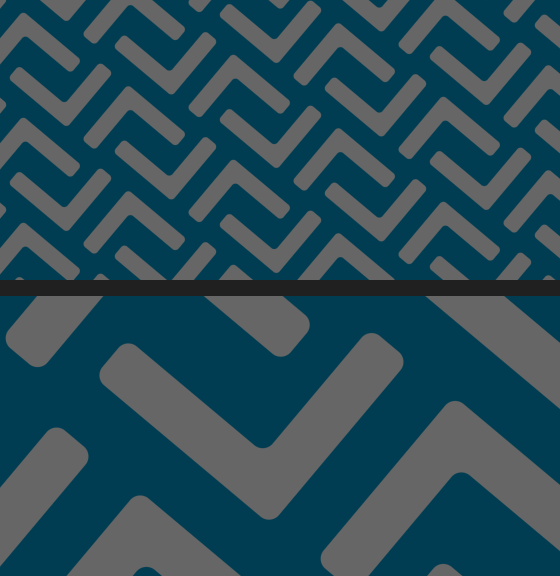
Top: the whole. Bottom: its middle third, enlarged.
This pattern is drawn by a Shadertoy shader. Its source:

```glsl
// Rounded, tilted chevrons interlocking in half-turned pairs on a sheared lattice.

// All lengths are fractions of the canvas height.
const float PERIOD = 0.375;                     // column and row spacing
const float COLUMN_RISE = 0.1125;               // upward shift per column
const vec2 PAIR_CENTER = vec2(0.9102, 0.4148);  // half-turn center of one pair
const vec2 CHEVRON_OFFSET = vec2(0.0546, 0.0972);
const vec2 TIP = vec2(0.024, -0.118);           // sharp tip, from chevron middle
const vec2 ARM_LENGTHS = vec2(0.2743, 0.256);
const float ARM_WIDTH = 0.0604;
const float CORNER_RADIUS = 0.0156;
const float TILT = radians(40.0);

const vec3 TEAL = vec3(0.0, 0.24, 0.32);
const vec3 GRAY = vec3(0.4);

// Fold the plane into one cell centered on the origin.
vec2 shearedRepeat(vec2 p, float period, float rise) {
    float column = round(p.x / period);
    p -= column * vec2(period, rise);
    p.y -= period * round(p.y / period);
    return p;
}

// Distance to a rounded quadrant; e is measured from the arc center.
float roundedCorner(vec2 e, float radius) {
    return length(max(e, 0.0)) + min(max(e.x, e.y), 0.0) - radius;
}

// Intersection of two shapes with a circular edge.
float roundIntersection(float a, float b, float radius) {
    return min(max(a, b), -radius) + length(max(vec2(a, b) + radius, 0.0));
}

// L shape with its outer corner at the origin and arms along +x and +y.
float angleDistance(vec2 q, vec2 arms, float width, float radius) {
    vec2 halfSize = 0.5 * arms;
    float outer = roundedCorner(abs(q - halfSize) - halfSize + radius, radius);
    float notch = roundedCorner(width + radius - q, radius);
    return roundIntersection(outer, -notch, radius);
}

// Repeated chevron with its tip pointing down.
float chevronDistance(vec2 p, float tilt) {
    vec2 q = shearedRepeat(p, PERIOD, COLUMN_RISE) - TIP;
    vec2 longAxis = vec2(-cos(tilt), sin(tilt));
    vec2 shortAxis = vec2(sin(tilt), cos(tilt));
    vec2 local = vec2(dot(q, longAxis), dot(q, shortAxis));
    return angleDistance(local, ARM_LENGTHS, ARM_WIDTH, CORNER_RADIUS);
}

void mainImage(out vec4 fragColor, in vec2 fragCoord) {
    vec2 p = fragCoord / iResolution.y - PAIR_CENTER;
    float pixel = 1.0 / iResolution.y;

    // Each chevron is paired with its half-turned copy.
    float d = min(chevronDistance(p - CHEVRON_OFFSET, TILT),
                  chevronDistance(-p - CHEVRON_OFFSET, TILT));

    float coverage = 1.0 - smoothstep(-0.75 * pixel, 0.75 * pixel, d);
    fragColor = vec4(mix(TEAL, GRAY, coverage), 1.0);
}
```
